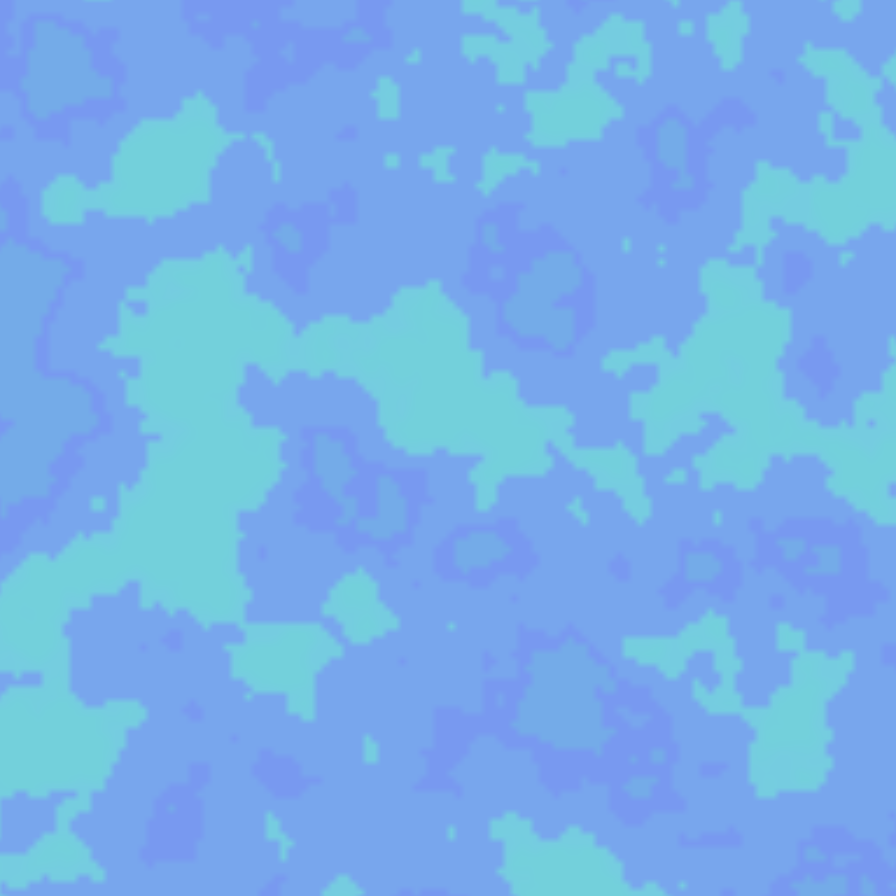
Write a WebGL 1 fragment shader that draws this texture.

```glsl
precision highp float;
// Blocky map of teal islands on a blue sea with violet shallows, cut from layered noise.
uniform vec2 u_resolution;

// Sine-free hash: lattice point to a vector in the square -1..1
vec2 hashGradient(vec2 p) {
  vec3 q = fract(p.xyx * vec3(0.1031, 0.1030, 0.0973));
  q += dot(q, q.yzx + 33.33);
  return fract((q.xx + q.yz) * q.zy) * 2.0 - 1.0;
}

float gradientNoise(vec2 p) {
  vec2 i = floor(p);
  vec2 f = fract(p);
  vec2 w = f * f * (3.0 - 2.0 * f);
  float a = dot(hashGradient(i), f);
  float b = dot(hashGradient(i + vec2(1.0, 0.0)), f - vec2(1.0, 0.0));
  float c = dot(hashGradient(i + vec2(0.0, 1.0)), f - vec2(0.0, 1.0));
  float d = dot(hashGradient(i + 1.0), f - 1.0);
  return mix(mix(a, b, w.x), mix(c, d, w.x), w.y);
}

// Four octaves, each turned and doubled, scaled to roughly unit deviation
float terrainHeight(vec2 p) {
  float sum = 0.0;
  float amplitude = 1.0;
  for (int octave = 0; octave < 4; octave++) {
    sum += amplitude * gradientNoise(p);
    p = mat2(1.6, 1.2, -1.2, 1.6) * p + vec2(17.3, 9.7);
    amplitude *= 0.6;
  }
  return sum * 4.6;
}

// Flat colour bands by height, sampled once per cell
vec3 cellColor(vec2 cell) {
  float height = terrainHeight((cell + 0.5) / 128.0 * 5.2 + vec2(31.4, 12.6));
  vec3 paleBlue = vec3(0.455, 0.67, 0.91);
  vec3 violet = vec3(0.47, 0.60, 0.94);
  vec3 blue = vec3(0.47, 0.65, 0.93);
  vec3 teal = mix(vec3(0.46, 0.80, 0.88), vec3(0.45, 0.815, 0.86), smoothstep(0.7, 1.5, height));
  vec3 color = mix(paleBlue, violet, step(-1.75, height));
  color = mix(color, blue, step(-0.93, height));
  return mix(color, teal, step(0.6, height));
}

void main() {
  // 128 cells across, blended linearly so the steps stay visible but soft
  vec2 grid = gl_FragCoord.xy / min(u_resolution.x, u_resolution.y) * 128.0 - 0.5;
  vec2 cell = floor(grid);
  vec2 blend = fract(grid);
  vec3 lower = mix(cellColor(cell), cellColor(cell + vec2(1.0, 0.0)), blend.x);
  vec3 upper = mix(cellColor(cell + vec2(0.0, 1.0)), cellColor(cell + 1.0), blend.x);
  gl_FragColor = vec4(mix(lower, upper, blend.y), 1.0);
}
```
